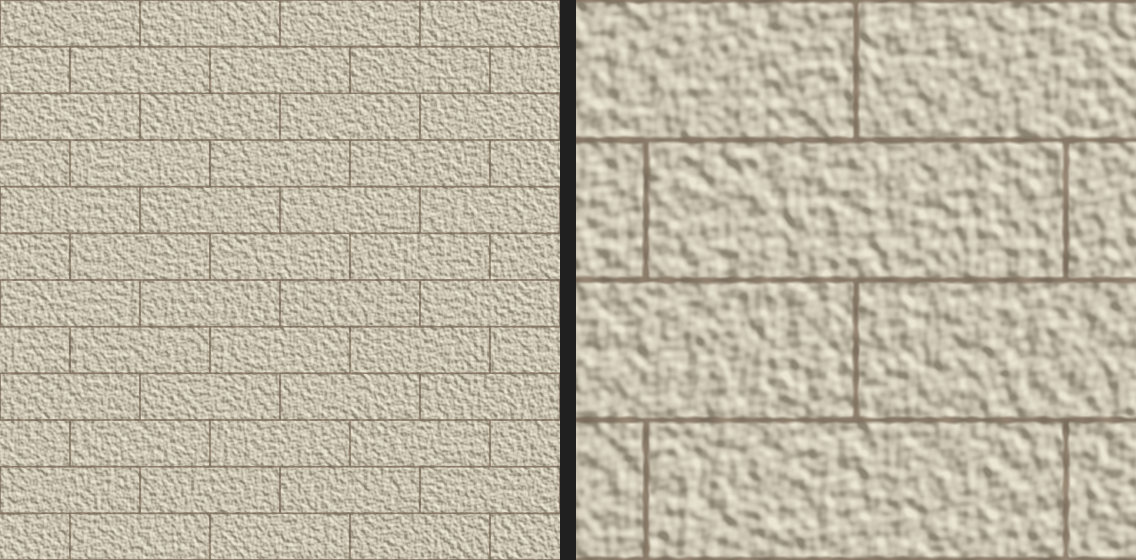
Left, the full canvas; right, a detail of the centre.
Reproduce this texture procedurally as a WebGL 1 fragment shader.

```glsl
precision highp float;
// Rough stucco blocks in running bond: 4 across, 12 courses, thin brown joints.
// Wrapping gradient noise gives a height field, lit from the upper right by a
// finite difference; rounded-box distances draw slightly ragged joints.

#define BLOCKS vec2(4.0, 12.0)
#define JOINT_HALF 0.0017
#define JOINT_SOFT 0.0026
#define JOINT_WOBBLE 0.0012
#define CORNER 0.003
#define GRAIN 84.0
#define RELIEF 1.1
#define LIGHT_STEP vec2(0.0022, 0.0026)
#define BLOCK_VARIATION 0.02

uniform vec2 u_resolution;

const vec3 SHADOW = vec3(0.55, 0.52, 0.45);
const vec3 STONE = vec3(0.785, 0.755, 0.685);
const vec3 HIGHLIGHT = vec3(0.92, 0.90, 0.83);
const vec3 MORTAR = vec3(0.51, 0.45, 0.38);

float hash(vec2 p) {
  return fract(sin(dot(p, vec2(127.1, 311.7))) * 43758.5453);
}

// Slope of one lattice corner, projected on the offset from it
float cornerSlope(vec2 cell, vec2 offset, float cells) {
  float angle = 6.28318 * hash(mod(cell, cells));
  return dot(vec2(cos(angle), sin(angle)), offset);
}

// Gradient noise around zero that wraps over the unit square
float noise(vec2 uv, float cells) {
  vec2 p = uv * cells;
  vec2 i = floor(p);
  vec2 f = p - i;
  vec2 s = f * f * f * (f * (f * 6.0 - 15.0) + 10.0);
  vec2 e = vec2(1.0, 0.0);
  float low = mix(cornerSlope(i, f, cells),
                  cornerSlope(i + e, f - e, cells), s.x);
  float high = mix(cornerSlope(i + e.yx, f - e.yx, cells),
                   cornerSlope(i + 1.0, f - 1.0, cells), s.x);
  return mix(low, high, s.y);
}

// Coarse lumps with flattened tops, and finer grit on them
float height(vec2 uv) {
  float lumps = smoothstep(-0.45, 0.45, noise(uv, GRAIN));
  return 0.6 * lumps + 0.45 * noise(uv + 0.37, GRAIN * 2.0);
}

// Signed distance to a rounded box, negative inside
float roundedBox(vec2 p, vec2 halfSize, float radius) {
  vec2 q = abs(p) - halfSize + radius;
  return length(max(q, 0.0)) + min(max(q.x, q.y), 0.0) - radius;
}

void main() {
  vec2 uv = gl_FragCoord.xy / u_resolution;
  float pixel = 1.0 / min(u_resolution.x, u_resolution.y);

  // Running bond: even courses move by half a block
  vec2 grid = uv * BLOCKS;
  float course = floor(grid.y);
  grid.x += 0.5 * (1.0 - mod(course, 2.0));
  vec2 block = mod(floor(grid), BLOCKS);
  vec2 local = (fract(grid) - 0.5) / BLOCKS;

  // Relief lighting with a faint tone shift per block
  float slope = height(uv) - height(uv + LIGHT_STEP);
  float tone = 0.5 + slope * RELIEF;
  tone += (hash(block + 7.3) - 0.5) * BLOCK_VARIATION;
  tone = clamp(tone, 0.0, 1.0);
  vec3 color = mix(SHADOW, STONE, min(tone * 2.0, 1.0));
  color = mix(color, HIGHLIGHT, max(tone * 2.0 - 1.0, 0.0));

  // Joints, ragged in width and uneven in darkness
  float inset = -roundedBox(local, 0.5 / BLOCKS, CORNER);
  inset += noise(uv, 128.0) * JOINT_WOBBLE;
  float soft = max(JOINT_SOFT, pixel) * 0.5;
  float joint = 1.0 - smoothstep(JOINT_HALF - soft, JOINT_HALF + soft, inset);
  vec3 mortar = MORTAR * (1.0 + 0.25 * noise(uv, GRAIN));
  color = mix(color, mortar, joint * 0.92);

  gl_FragColor = vec4(color, 1.0);
}
```
